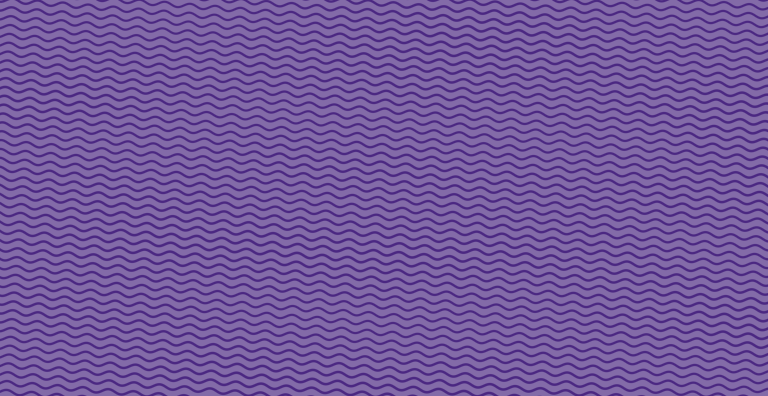
This pattern is drawn by a Shadertoy shader. Its source:

```glsl
const vec3 GROUND_COLOR = vec3(0.513, 0.420, 0.660);
const vec3 LINE_COLOR = vec3(0.295, 0.155, 0.508);

// Lengths are fractions of the canvas height.
const float ROWS = 44.6;
const float WAVES_ACROSS = 30.3;
const float ASPECT = 512.0 / 264.0;
const float PITCH = 1.0 / ROWS;
const float WAVELENGTH = ASPECT / WAVES_ACROSS;
const float AMPLITUDE = 0.0054;
const float HALF_WIDTH = 0.0030;
const float WIDTH_VARIATION = 0.18;
const vec2 VARIATION_SCALE = vec2(1.3, 6.0);
const float TILT = -0.08;
const float TAU = 6.2831853;

vec2 hashGradient(vec2 cell) {
    float h = fract(sin(dot(cell, vec2(127.1, 311.7))) * 43758.5);
    return vec2(cos(TAU * h), sin(TAU * h));
}

float gradientNoise(vec2 p) {
    vec2 i = floor(p);
    vec2 f = p - i;
    vec2 u = f * f * f * (f * (f * 6.0 - 15.0) + 10.0);
    vec2 e = vec2(0.0, 1.0);
    float bottom = mix(dot(hashGradient(i), f),
                       dot(hashGradient(i + e.yx), f - e.yx), u.x);
    float top = mix(dot(hashGradient(i + e.xy), f - e.xy),
                    dot(hashGradient(i + e.yy), f - e.yy), u.x);
    return mix(bottom, top, u.y);
}

// Returns the distance to the nearest wave centreline and its row index.
vec2 nearestWave(vec2 p) {
    float phase = TAU * p.x / WAVELENGTH;
    float slope = AMPLITUDE * TAU / WAVELENGTH * cos(phase);
    float level = (p.y - AMPLITUDE * sin(phase)) / PITCH;
    float offset = abs(fract(level) - 0.5) * PITCH;
    return vec2(offset * inversesqrt(1.0 + slope * slope), floor(level));
}

void mainImage(out vec4 fragColor, in vec2 fragCoord) {
    float pixel = 1.0 / iResolution.y;
    vec2 p = fragCoord * pixel;

    // Tilt the whole field slightly downward to the right.
    float c = cos(TILT);
    float s = sin(TILT);
    p = vec2(c * p.x + s * p.y, c * p.y - s * p.x);

    vec2 wave = nearestWave(p);

    // Broad swelling and thinning of the strokes along each row.
    float swell = gradientNoise(vec2(p.x, wave.y * PITCH) * VARIATION_SCALE);
    float halfWidth = HALF_WIDTH * (1.0 + WIDTH_VARIATION * swell);

    float ink = smoothstep(-0.75, 0.75, (halfWidth - wave.x) / pixel);
    fragColor = vec4(mix(GROUND_COLOR, LINE_COLOR, ink), 1.0);
}
```
